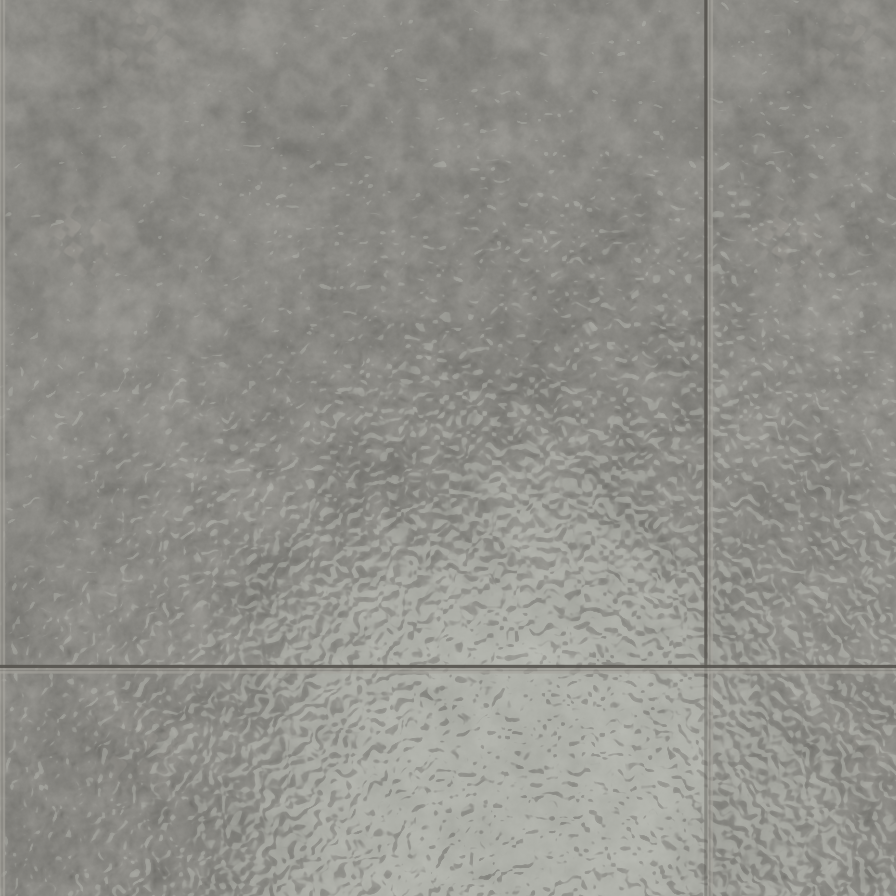
Reproduce this texture procedurally as a WebGL 1 fragment shader.

```glsl
precision highp float;
uniform vec2 u_resolution;

const float TILE_SIZE = 0.790;
const vec2 JOINT_CROSSING = vec2(0.790, 0.254);
const vec2 GLARE_CENTRE = vec2(0.60, 0.10);
const vec2 GLARE_RADIUS = vec2(0.34, 0.37);
const vec2 LIGHT_FOOT = vec2(0.64, -0.15);

const vec3 STONE_DARK = vec3(0.468, 0.465, 0.447);
const vec3 STONE_LIGHT = vec3(0.602, 0.597, 0.577);
const vec3 SCUFF_COLOR = vec3(0.660, 0.645, 0.620);
const vec3 GLARE_COLOR = vec3(0.692, 0.700, 0.672);
const vec3 JOINT_SHADOW = vec3(0.335, 0.325, 0.305);
const vec3 JOINT_EDGE = vec3(0.650, 0.642, 0.615);

float hash(vec2 p) {
  vec3 q = fract(vec3(p.xyx) * 0.1031);
  q += dot(q, q.yzx + 33.33);
  return fract((q.x + q.y) * q.z);
}

float noise(vec2 p) {
  vec2 i = floor(p);
  vec2 f = fract(p);
  vec2 u = f * f * f * (f * (f * 6.0 - 15.0) + 10.0);
  float low = mix(hash(i), hash(i + vec2(1.0, 0.0)), u.x);
  float high = mix(hash(i + vec2(0.0, 1.0)), hash(i + vec2(1.0, 1.0)), u.x);
  return mix(low, high, u.y);
}

vec2 turn(vec2 p) {
  return vec2(0.8 * p.x - 0.6 * p.y, 0.6 * p.x + 0.8 * p.y);
}

float fbm(vec2 p) {
  float sum = 0.0;
  float weight = 0.5;
  for (int i = 0; i < 5; i++) {
    sum += weight * noise(p);
    p = turn(p) * 2.1 + 17.3;
    weight *= 0.55;
  }
  return sum / 1.055;
}

// Fine relief of the glazed surface
float relief(vec2 p) {
  vec2 q = turn(p);
  return 0.55 * noise(p * 165.0 + 40.0) + 0.45 * noise(q * 120.0 + 90.0);
}

float slopeAlong(vec2 p, vec2 direction) {
  vec2 warp = vec2(noise(p * 70.0 + 11.0), noise(p * 70.0 + 53.0));
  vec2 q = p + 0.009 * warp;
  vec2 offset = direction * 0.0022;
  return relief(q + offset) - relief(q - offset);
}

float scuff(vec2 p, vec2 centre, float radius) {
  vec2 d = (p - centre) / radius;
  return exp(-dot(d, d)) * smoothstep(0.42, 0.70, noise(turn(p) * 110.0));
}

vec3 stone(vec2 surface, vec2 local) {
  float cloud = fbm(surface * 10.0 + 3.0);
  float grain = fbm(surface * 50.0 + 21.0);
  float tone = 0.53 + 0.8 * (cloud - 0.5) + 0.95 * (grain - 0.5);
  vec3 color = mix(STONE_DARK, STONE_LIGHT, clamp(tone, 0.0, 1.0));
  float wear = scuff(local, vec2(0.093, 0.478), 0.035);
  wear += 0.6 * scuff(local, vec2(0.155, 0.705), 0.045);
  return mix(color, SCUFF_COLOR, 0.6 * min(wear, 1.0));
}

float band(float x, float start, float end, float blur) {
  return smoothstep(start - blur, start + blur, x)
       - smoothstep(end - blur, end + blur, x);
}

// Shadowed groove beside a pale bevel; x grows toward the shadow
vec3 joint(vec3 color, float x, float depth, float blur) {
  color = mix(color, JOINT_EDGE, 0.65 * band(x, -0.0058, 0.0004, blur));
  color *= 1.0 - 0.12 * band(x, -0.0030, -0.0015, blur);
  return mix(color, JOINT_SHADOW, depth * band(x, 0.0004, 0.0040, blur));
}

void main() {
  vec2 p = gl_FragCoord.xy / u_resolution;
  float blur = max(0.7 / u_resolution.y, 0.0008);

  // Tile layout
  vec2 grid = (p - JOINT_CROSSING) / TILE_SIZE;
  vec2 id = floor(grid);
  vec2 local = fract(grid) * TILE_SIZE;
  vec2 fromJoint = (fract(grid + 0.5) - 0.5) * TILE_SIZE;
  vec2 surface = local + vec2(0.0, 3.7 * (id.y + 2.0));
  vec3 color = stone(surface, local);

  // Alternate columns lean away and spread the glare
  float lean = mod(id.x + 1.0, 2.0);
  vec2 spread = (p - GLARE_CENTRE) / (GLARE_RADIUS * (1.0 + 0.25 * lean));
  float ragged = 0.5 * (fbm(p * 9.0 + 5.0) - 0.5);
  float reach = 0.92 - length(spread) - 0.2 * lean + ragged;
  reach = min(reach, mix(0.6, 0.1, lean));

  // Relief catches the light on slopes that face it
  vec2 direction = normalize(LIGHT_FOOT - p);
  float slope = 2.6 * slopeAlong(surface, direction);
  slope *= 0.8 + 0.5 * abs(slope);
  float glint = smoothstep(-0.3, 0.3, reach + slope - 0.06);
  float glow = smoothstep(-0.8, 0.6, reach);
  float mottle = color.g - 0.53;
  color *= 1.0 - 0.05 * glow * (1.0 - glint);
  color += 0.025 * slope * smoothstep(-1.4, -0.3, reach);
  float shine = 0.42 * glow * glow + glint * mix(0.42, 0.55, glow);
  color = mix(color, GLARE_COLOR + 0.5 * mottle, shine);

  // Joints
  float depth = mix(0.4, 0.9, smoothstep(0.20, 0.30, p.y));
  color = joint(color, -fromJoint.x, depth, blur);
  color = joint(color, fromJoint.y, 0.9, blur);

  gl_FragColor = vec4(color, 1.0);
}
```
